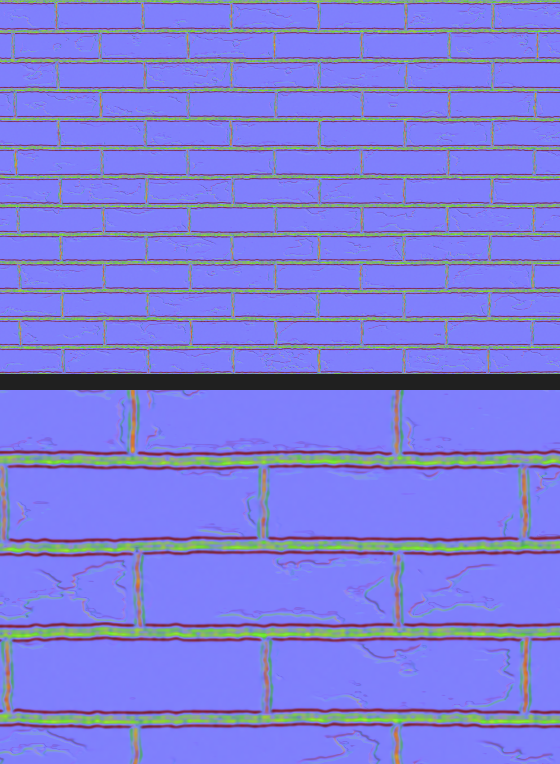
Top, the full canvas; bottom, a detail of the centre.
A WebGL 2 fragment shader for this texture map:

```glsl
#version 300 es
precision highp float;

uniform vec2 u_resolution;
out vec4 fragColor;

// Lengths are in wall units: the canvas is WALL_HEIGHT units tall
const float WALL_HEIGHT = 512.0;
const float TOP_JOINT = 2.0;
const float COURSE_HEIGHT = 40.7;
const float COURSE_SHRINK = 0.107;
const float PITCH_BOTTOM = 116.3;
const float PITCH_TOP = 120.0;
const float JOINT_ORIGIN = 436.0;

float hash(vec2 p) {
    vec3 q = fract(p.xyx * vec3(0.1031, 0.1030, 0.0973));
    q += dot(q, q.yzx + 33.33);
    return fract((q.x + q.y) * q.z);
}

float noise(vec2 p) {
    vec2 cell = floor(p);
    vec2 f = fract(p);
    f = f * f * (3.0 - 2.0 * f);
    float low = mix(hash(cell), hash(cell + vec2(1.0, 0.0)), f.x);
    float high = mix(hash(cell + vec2(0.0, 1.0)), hash(cell + 1.0), f.x);
    return mix(low, high, f.y);
}

float fbm(vec2 p) {
    float sum = 0.0;
    float gain = 0.53;
    for (int octave = 0; octave < 4; octave++) {
        sum += gain * noise(p);
        p = p * 2.03 + 7.1;
        gain *= 0.5;
    }
    return sum;
}

// Soft line profile, widened and dimmed when thinner than a pixel
float ridge(float d, float width, float pixel) {
    float spread = sqrt(width * width + 0.16 * pixel * pixel);
    return width / spread * exp(-d * d / (spread * spread));
}

float insetFromEdge(vec2 q, vec2 halfSize) {
    vec2 gap = halfSize - abs(q);
    return min(gap.x, gap.y);
}

float wearField(vec2 q, vec2 halfSize, vec2 seed, float level) {
    float inset = insetFromEdge(q, halfSize);
    return fbm(q * vec2(0.04, 0.075) + seed) + 0.35 * smoothstep(0.0, 15.0, inset) - level;
}

// Slope along the ragged outline of a worn patch
vec2 wearTilt(vec2 q, vec2 halfSize, vec2 brick, float pixel) {
    vec2 seed = 40.0 + 19.7 * vec2(hash(brick + 60.0), hash(brick + 91.0));
    float level = mix(0.38, 0.82, hash(brick + 35.0));
    vec2 e = vec2(0.6, 0.0);
    float f = wearField(q, halfSize, seed, level);
    vec2 grad = vec2(wearField(q + e.xy, halfSize, seed, level),
                     wearField(q + e.yx, halfSize, seed, level)) - f;
    float steepness = max(length(grad / e.x), 0.02);
    float d = f / steepness;
    float outline = ridge(d, 0.65, pixel) - 0.6 * ridge(d - 1.7, 0.65, pixel);
    float broken = smoothstep(0.3, 0.55, noise(q * vec2(0.035, 0.08) + seed * 3.0));
    float inside = smoothstep(3.5, 6.0, insetFromEdge(q, halfSize));
    return grad / e.x / steepness * outline * broken * inside * 0.3;
}

// v is the height above the bed joint centre
float bedTilt(float v, float crossing, float wear, float pixel) {
    float brickLips = 0.74 * ridge(v - 3.5, 0.75, pixel) + 0.70 * ridge(v + 3.0, 0.75, pixel);
    float mortar = 0.78 * ridge(v + 0.8, 0.95, pixel) * mix(0.5, 1.15, wear)
                 + 0.42 * ridge(v - 1.3, 0.9, pixel) * (1.4 - wear);
    return mortar - brickLips * crossing;
}

// x is the distance right of the head joint centre
vec2 headTilt(float x, float wear, float strength, float pixel) {
    vec2 leftLip = vec2(-0.22, 0.24) * ridge(x + 1.9, 0.9, pixel);
    vec2 rightLip = vec2(-0.28, 0.20) * ridge(x - 1.9, 0.8, pixel);
    vec2 core = vec2(0.62, 0.5 * (wear - 0.6)) * ridge(x, 1.05, pixel);
    return core * strength * mix(0.6, 1.1, wear) + leftLip * wear * 1.6 + rightLip * (1.5 - wear);
}

// Encodes a tilt; blue falls quickly on steep slopes and in cavities
vec3 encodeNormal(vec2 tilt, float cavity) {
    float slope = max(length(tilt), 0.0001);
    float facing = 1.0 - 2.1 * slope * smoothstep(0.0, 0.3, slope) - cavity;
    vec2 lean = tilt / slope * min(slope, 0.85);
    return 0.5 + 0.5 * vec3(lean, clamp(facing, -0.6, 0.98));
}

void main() {
    float pixel = WALL_HEIGHT / u_resolution.y;
    vec2 p = gl_FragCoord.xy * pixel;

    // Courses shorten slightly toward the bottom
    float depth = WALL_HEIGHT - p.y - TOP_JOINT;
    float root = sqrt(COURSE_HEIGHT * COURSE_HEIGHT - 4.0 * COURSE_SHRINK * depth);
    float course = (COURSE_HEIGHT - root) / (2.0 * COURSE_SHRINK);
    float row = floor(course);
    float bed = floor(course + 0.5);
    float pitch = mix(PITCH_BOTTOM, PITCH_TOP, p.y / WALL_HEIGHT);
    float column = (p.x - JOINT_ORIGIN) / pitch - 0.5 * mod(row, 2.0);
    float head = floor(column + 0.5);
    vec2 brick = vec2(floor(column), row);

    // Uneven joints
    float v = (bed - course) * root + 1.2 * (noise(vec2(p.x * 0.02, bed * 9.0)) - 0.5);
    v += 0.8 * (noise(vec2(p.x * 0.25, bed * 5.0)) - 0.5);
    float x = (column - head) * pitch + 2.0 * (hash(vec2(head, row) + 20.0) - 0.5);
    x += 1.3 * (noise(vec2(p.y * 0.2, head * 7.0 + row)) - 0.5);

    // Combine joints, worn faces and fine grain
    vec2 q = vec2(fract(column) - 0.5, 0.5 - fract(course)) * vec2(pitch, root);
    vec2 tilt = wearTilt(q, 0.5 * vec2(pitch, root), brick, pixel);
    float strength = mix(0.65, 1.15, hash(vec2(head, row) + 70.0));
    float between = smoothstep(2.0, 4.5, abs(v));
    float crossing = smoothstep(1.0, 3.5, abs(x));
    tilt.y += bedTilt(v, crossing, noise(p * vec2(0.13, 0.2)), pixel);
    tilt += headTilt(x, noise(p * vec2(0.1, 0.2) + 50.0), strength, pixel) * between;
    float mortar = exp(-v * v / 9.0) + exp(-x * x / 6.0);
    vec2 grain = vec2(noise(p * 0.5), noise(p * 0.5 + 80.0)) - 0.5;
    tilt += grain * (0.02 + 0.4 * mortar);
    float cavity = 0.25 * exp(-v * v / 6.0) + 0.3 * exp(-x * x / 4.0) * between;

    fragColor = vec4(encodeNormal(tilt, cavity), 1.0);
}
```
